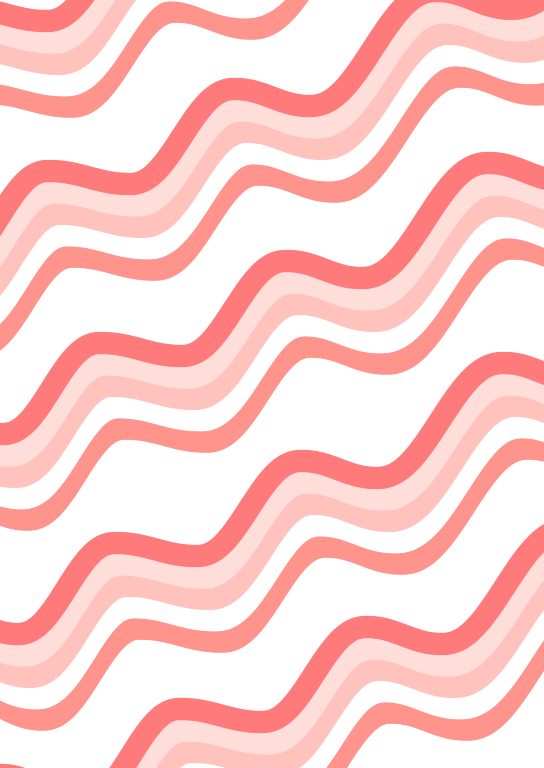
Give the GLSL for this pattern, as a Shadertoy shader.

```glsl
// All lengths are in design units, CANVAS_HEIGHT of them from bottom to top.
const float CANVAS_HEIGHT = 768.0;
const float STROKE_WIDTH = 22.4;
const vec2 STROKE_STEP = vec2(6.2, -21.4);   // shift from one stroke to the next
const float STEEPNESS = 0.5;                 // 0 = cubic easing, 1 = quintic easing
const float RIBBON_ABOVE = 40.0;             // vertical reach of a ribbon around its wave
const float RIBBON_BELOW = 200.0;
const float STROKE_REACH = 30.0;             // vertical reach of a single stroke

const vec3 PAPER = vec3(1.0);
const int STROKES = 5;
const vec3 STROKE_COLORS[STROKES] = vec3[](
    vec3(1.00, 0.48, 0.48),
    vec3(1.00, 0.87, 0.85),
    vec3(1.00, 0.76, 0.74),
    PAPER,
    vec3(1.00, 0.58, 0.55));

// First crest of each ribbon
const int RIBBONS = 5;
const vec2 RIBBON_ORIGINS[RIBBONS] = vec2[](
    vec2(-35.0, 760.0), vec2(48.0, 597.0), vec2(100.0, 425.0),
    vec2(115.0, 225.0), vec2(180.0, 59.0));

// Crests and troughs climb to the right and slowly spread apart
vec2 crest(float n) {
    return n * vec2(181.33 + n * (3.0 + 1.667 * n), 74.0 + 8.0 * n);
}

vec2 trough(float n) {
    return vec2(82.0, -13.0) + n * vec2(176.0 + n * (0.5 + 3.5 * n), 74.8 + 3.2 * n * n);
}

// Height and slope of the wave
vec2 wave(float x) {
    float n = step(0.0, x) + step(crest(1.0).x, x) + step(crest(2.0).x, x) - 1.0;
    vec2 start = crest(n);
    vec2 end = trough(n);
    if (x > end.x) {
        start = end;
        end = crest(n + 1.0);
    }
    vec2 span = end - start;
    float t = clamp((x - start.x) / span.x, 0.0, 1.0);
    float bump = t * (1.0 - t);
    float cubic = t * t * (3.0 - 2.0 * t);
    float quintic = t * t * t * (t * (6.0 * t - 15.0) + 10.0);
    float rise = mix(cubic, quintic, STEEPNESS);
    float rate = mix(6.0 * bump, 30.0 * bump * bump, STEEPNESS);
    return vec2(start.y + span.y * rise, rate * span.y / span.x);
}

// Distance to the wave, sliding a foot point along its tangent
float waveDistance(vec2 p, vec2 heightSlope) {
    float footX = p.x;
    for (int i = 0; i < 3; i++) {
        vec2 tangent = vec2(1.0, heightSlope.y);
        vec2 offset = p - vec2(footX, heightSlope.x);
        footX += dot(offset, tangent) / dot(tangent, tangent);
        heightSlope = wave(footX);
    }
    return distance(p, vec2(footX, heightSlope.x));
}

void mainImage(out vec4 fragColor, in vec2 fragCoord) {
    float pixel = CANVAS_HEIGHT / iResolution.y;
    vec2 p = fragCoord * pixel;
    vec3 color = PAPER;

    for (int ribbon = 0; ribbon < RIBBONS; ribbon++) {
        vec2 local = p - RIBBON_ORIGINS[ribbon];
        float above = local.y - wave(local.x).x;
        if (above > RIBBON_ABOVE || above < -RIBBON_BELOW) continue;

        // Overlapping strokes, back to front
        for (int k = STROKES - 1; k >= 0; k--) {
            vec2 q = local - float(k) * STROKE_STEP;
            vec2 heightSlope = wave(q.x);
            if (abs(q.y - heightSlope.x) > STROKE_REACH) continue;
            float edge = waveDistance(q, heightSlope) - 0.5 * STROKE_WIDTH;
            float coverage = 1.0 - smoothstep(-0.6 * pixel, 0.6 * pixel, edge);
            color = mix(color, STROKE_COLORS[k], coverage);
        }
    }
    fragColor = vec4(color, 1.0);
}
```
